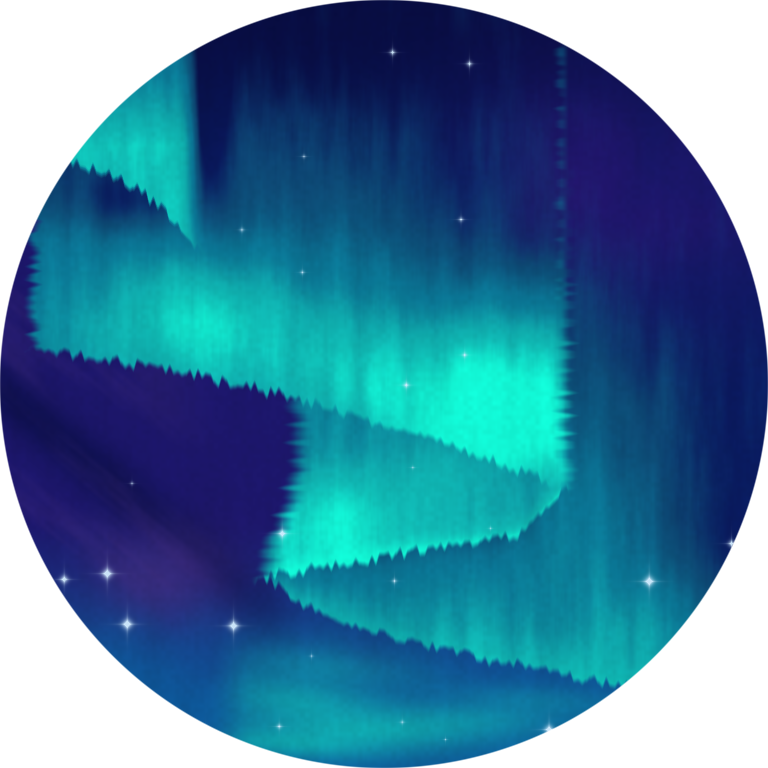
Give the GLSL for this background, as a WebGL 1 fragment shader.

```glsl
precision highp float;
uniform vec2 u_resolution;

const vec3 NIGHT = vec3(0.03, 0.05, 0.26);
const vec3 NAVY = vec3(0.035, 0.10, 0.37);
const vec3 VIOLET = vec3(0.14, 0.08, 0.43);
const vec3 MAUVE = vec3(0.25, 0.17, 0.49);
const vec3 BLUE = vec3(0.05, 0.34, 0.59);
const vec3 DEEP_TEAL = vec3(0.05, 0.29, 0.46);
const vec3 TEAL = vec3(0.04, 0.46, 0.58);
const vec3 GREEN = vec3(0.06, 0.70, 0.69);
const vec3 MINT = vec3(0.07, 0.96, 0.83);
const float BRISTLE = 0.016;
const float EDGE_SOFT = 0.005;
const float STAR_CELLS = 9.0;
const float STAR_CHANCE = 0.35;

float hash(vec2 p) {
  vec3 q = fract(vec3(p.xyx) * 0.1031);
  q += dot(q, q.yzx + 33.33);
  return fract((q.x + q.y) * q.z);
}

float noise(vec2 p) {
  vec2 i = floor(p), f = fract(p);
  f = f * f * (3.0 - 2.0 * f);
  return mix(mix(hash(i), hash(i + vec2(1.0, 0.0)), f.x),
             mix(hash(i + vec2(0.0, 1.0)), hash(i + 1.0), f.x), f.y);
}

float fbm(vec2 p) {
  float sum = 0.0, amp = 0.5;
  for (int i = 0; i < 4; i++) {
    sum += amp * noise(p);
    p = p * 2.03 + 7.1;
    amp *= 0.5;
  }
  return sum;
}

float blob(vec2 p, vec2 center, vec2 size) {
  vec2 d = (p - center) / size;
  return exp(-dot(d, d));
}

float above(float d) { return smoothstep(-EDGE_SOFT, EDGE_SOFT, d); }
float fall(float a, float b, float x) { return 1.0 - smoothstep(a, b, x); }

// Lower hems of the curtains
float crestHem(float x) { return 0.79 - 3.2 * (x - 0.07) * (x - 0.07); }
float mainHem(float x) { return 0.55 - 0.1 * x - 0.21 * x * x; }
float foldHem(float x) { return 0.19 + 0.17 * x + 0.045 * smoothstep(0.67, 0.74, x); }
float outerHem(float x) { return 0.195 - 0.19 * (x - 0.35) + 0.05 * exp(-14.0 * (x - 0.35)); }

vec3 aurora(vec3 sky, float t) {
  vec3 c = mix(sky, DEEP_TEAL, smoothstep(0.0, 0.27, t));
  c = mix(c, TEAL, smoothstep(0.22, 0.52, t));
  c = mix(c, GREEN, smoothstep(0.48, 0.80, t));
  return mix(c, MINT, smoothstep(0.76, 1.02, t));
}

vec3 nightSky(vec2 p, float cloud) {
  vec3 c = mix(NAVY, NIGHT, smoothstep(0.72, 0.98, p.y));
  float haze = blob(p, vec2(0.82, 0.74), vec2(0.2, 0.17));
  return mix(c, VIOLET, clamp(haze * (0.35 + 1.1 * cloud), 0.0, 1.0));
}

vec3 ground(vec2 p, float cloud) {
  vec3 c = mix(BLUE, mix(NAVY, VIOLET, 0.7), smoothstep(0.06, 0.36, p.y + 0.12 * (cloud - 0.5)));
  float slope = p.y + 0.8 * p.x;
  float streak = fbm(vec2(slope * 16.0, p.x * 4.0));
  c = mix(c, NIGHT, 0.7 * exp(-pow((slope - 0.49) / 0.04, 2.0)) * fall(0.25, 0.4, p.x));
  c = mix(c, MAUVE, blob(p, vec2(0.21, 0.25), vec2(0.09, 0.06)) * (0.3 + 0.8 * streak));
  c = mix(c, MAUVE, 0.35 * smoothstep(0.5, 0.75, streak) * fall(0.15, 0.3, p.x) * smoothstep(0.2, 0.3, p.y));
  float band = noise(vec2(p.x * 5.0, p.y * 30.0 + p.x * 4.0));
  float glow = 0.75 * blob(p, vec2(0.39, 0.095), vec2(0.13, 0.055))
             + 0.85 * blob(p, vec2(0.45, 0.04), vec2(0.17, 0.025))
             + 0.6 * blob(p, vec2(0.66, 0.075), vec2(0.13, 0.025));
  return mix(c, GREEN, clamp(glow * (0.6 + 0.6 * band) * smoothstep(0.26, 0.33, p.x), 0.0, 0.9));
}

float mainGlow(vec2 p, float jag) {
  float t = 0.6 * fall(0.52, 0.96, p.y);
  t *= 1.0 - 0.75 * smoothstep(0.45, 0.7, p.x) * smoothstep(0.54, 0.72, p.y);
  t += 0.33 * blob(p, vec2(0.25, 0.59), vec2(0.13, 0.09));
  t += 0.48 * blob(p, vec2(0.65, 0.45), vec2(0.14, 0.105));
  t += 0.17 * blob(p, vec2(0.46, 0.5), vec2(0.14, 0.08));
  t -= 0.24 * blob(p, vec2(0.17, 0.735), vec2(0.08, 0.04));
  float crest = 0.84 - 3.6 * max(p.y - 0.81, 0.0);
  t = mix(t, crest, above(p.y - crestHem(p.x) - jag) * fall(0.235, 0.27, p.x));
  return t - 0.28 * blob(p, vec2(0.277, 0.86), vec2(0.025, 0.13));
}

float outerGlow(vec2 p) {
  float t = 0.52 * fall(0.25, 0.78, p.y) * fall(0.72, 1.02, p.x);
  t += 0.27 * exp(-max(p.y - outerHem(p.x), 0.0) / 0.055);
  t += 0.25 * blob(p, vec2(0.87, 0.17), vec2(0.1, 0.09));
  float under = foldHem(p.x) - p.y;
  return t - 0.22 * exp(-abs(under) / 0.04) * fall(0.62, 0.74, p.x);
}

float foldGlow(vec2 p) {
  float t = 0.58 + 0.3 * blob(p, vec2(0.43, 0.32), vec2(0.1, 0.075));
  t += 0.12 * blob(p, vec2(0.6, 0.38), vec2(0.1, 0.06));
  return t + 0.3 * exp(-max(p.y - foldHem(p.x), 0.0) / 0.022);
}

// Scattered four-pointed sparkles, denser toward the lower left
float stars(vec2 p) {
  float sum = 0.0;
  for (int j = -1; j <= 1; j++) {
    for (int i = -1; i <= 1; i++) {
      vec2 cell = floor(p * STAR_CELLS) + vec2(float(i), float(j));
      vec2 center = (cell + 0.15 + 0.7 * vec2(hash(cell + 3.7), hash(cell + 21.3))) / STAR_CELLS;
      float low = fall(0.15, 0.5, center.y);
      float on = step(hash(cell + 51.9), STAR_CHANCE + 0.2 * low);
      float size = mix(0.25, 1.0, hash(cell + 9.1) * (0.45 + 0.55 * low));
      vec2 d = abs(p - center) / size;
      float rays = exp(-d.x / 0.008 - d.y / 0.0018) + exp(-d.y / 0.009 - d.x / 0.0018);
      sum += on * size * (rays + 0.7 * exp(-dot(d, d) / 0.00005));
    }
  }
  return sum;
}

void main() {
  vec2 p = gl_FragCoord.xy / u_resolution;
  float cloud = fbm(p * 7.0);
  float brush = fbm(vec2(p.x * 45.0, p.y * 6.0)) - 0.47;
  float jag = BRISTLE * (noise(vec2(p.x * 190.0, p.y * 8.0)) - 0.5);
  float sideJag = BRISTLE * (noise(vec2(p.x * 8.0, p.y * 170.0)) - 0.5);
  float tone = 0.16 * brush + 0.16 * (cloud - 0.47);

  // Layers from far to near
  vec3 sky = nightSky(p, cloud);
  vec3 color = ground(p, cloud);
  float foldSide = 0.345 + 0.045 * smoothstep(0.24, 0.4, p.y);
  float inside = smoothstep(-0.018, 0.018, p.x - foldSide + sideJag);
  float outer = inside * above(p.y - outerHem(p.x) - jag);
  color = mix(color, aurora(sky, outerGlow(p) + tone), outer);
  float fold = inside * above(p.y - foldHem(p.x) - jag) * fall(0.725, 0.742, p.x);
  color = mix(color, aurora(sky, foldGlow(p) + tone), fold);
  float curtain = above(p.y - mainHem(p.x) - jag) * smoothstep(0.035, 0.052, p.x + sideJag);
  curtain *= fall(0.722, 0.75, p.x + sideJag);
  color = mix(color, aurora(sky, mainGlow(p, jag) + tone), curtain);

  // Paint grain and sparkles
  color *= 1.0 + 0.12 * brush + 0.05 * (noise(p * 160.0) - 0.5);
  color = mix(color, vec3(0.83, 0.93, 1.0), clamp(stars(p), 0.0, 0.95));

  // Round frame
  float pixel = 1.0 / min(u_resolution.x, u_resolution.y);
  float disc = fall(0.5 - pixel, 0.5 + pixel, length(p - 0.5));
  gl_FragColor = vec4(mix(vec3(1.0), color, disc), 1.0);
}
```
